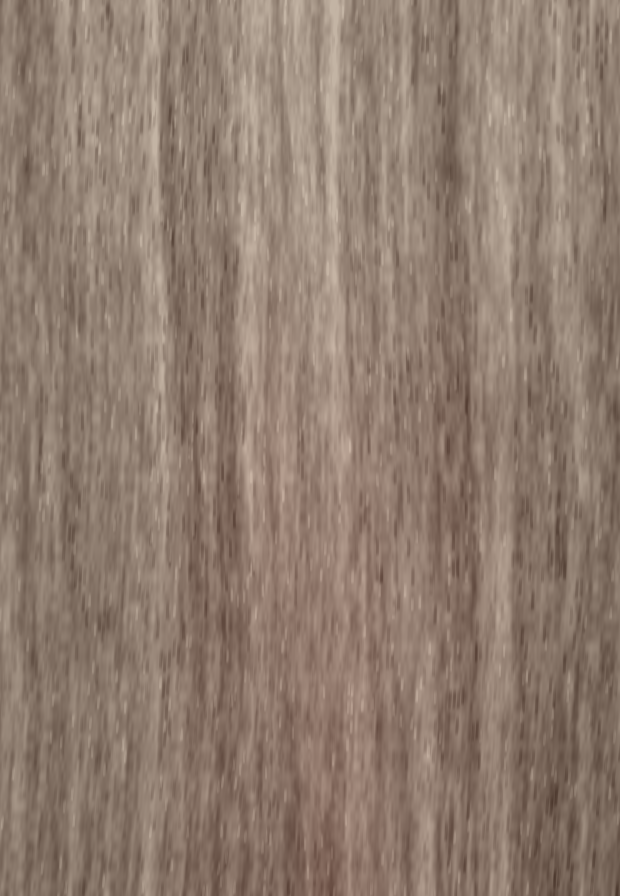
Write a Shadertoy shader that draws this texture.

```glsl
float hash(vec2 p) {
    return fract(sin(dot(p, vec2(127.1, 311.7))) * 43758.5453);
}

float noise(vec2 p) {
    vec2 cell = floor(p), f = fract(p);
    f = f * f * (3.0 - 2.0 * f);
    float low = mix(hash(cell), hash(cell + vec2(1, 0)), f.x);
    float high = mix(hash(cell + vec2(0, 1)), hash(cell + vec2(1, 1)), f.x);
    return mix(low, high, f.y);
}

// Noise around zero, stretched by a separate frequency on each axis
float grain(vec2 p, float across, float along) {
    return noise(vec2(p.x * across, p.y * along) + across) - 0.5;
}

// Pale veins with one crisp edge and one soft edge
float paleVeins(vec2 p) {
    float sum = 0.0;
    for (int i = 0; i < 5; i++) {
        float id = float(i);
        float center = 0.165 + 0.102 * id + 0.02 * (hash(vec2(id, 4.0)) - 0.5);
        float d = p.x - center - 0.018 * (noise(vec2(id * 9.0, p.y * 3.0)) - 0.5);
        float body = smoothstep(-0.022, 0.002, d) * (1.0 - smoothstep(0.004, 0.012, d));
        sum += body * (0.25 + 0.75 * noise(vec2(id * 7.0 + 2.0, p.y * 2.5)));
    }
    return sum;
}

// Broad dark heartwood that fades toward the top
float heartwood(vec2 p) {
    float sum = 0.0;
    for (int i = 0; i < 3; i++) {
        float d = (p.x - 0.225 - 0.132 * float(i) - 0.03 * (0.5 - p.y)) / 0.045;
        sum += exp(-d * d) * (1.0 - 0.28 * float(i % 2));
    }
    return sum * (1.0 - smoothstep(0.25, 0.95, p.y));
}

// Short, thin dashes scattered along the grain
float dashes(vec2 p, float across, float along, float density) {
    float column = floor(p.x * across);
    float y = p.y * along + 17.0 * hash(vec2(column, across));
    float present = step(1.0 - density, hash(vec2(column, floor(y)) + along));
    float f = fract(y);
    float x = abs(fract(p.x * across) - 0.5);
    return present * smoothstep(0.0, 0.25, f) * smoothstep(1.0, 0.6, f)
        * smoothstep(0.5, 0.2, x);
}

void mainImage(out vec4 fragColor, in vec2 fragCoord) {
    vec2 p = fragCoord / iResolution.y;

    // Gentle sway of the fibres
    vec2 q = p;
    q.x += 0.035 * grain(p, 3.5, 1.6) + 0.008 * grain(p, 12.0, 4.0);
    vec2 slanted = q - vec2(0.035 * p.y, 0.0);

    // Broad tone, from dark below to light above
    float tone = 0.45 + 0.21 * p.y;
    tone += 0.28 * grain(q, 11.0, 0.9);
    tone += 0.28 * grain(q, 29.0, 1.3);
    tone += 0.24 * grain(q, 68.0, 2.2);
    tone += 0.24 * paleVeins(q);
    tone -= 0.15 * heartwood(q);

    // Fine fibres
    tone += 0.34 * grain(q, 145.0, 6.0);
    tone += 0.36 * grain(slanted, 250.0, 26.0);
    tone += 0.22 * grain(slanted, 370.0, 90.0);

    // Dark pores and pale flecks
    float porous = smoothstep(0.25, 0.7, noise(q * vec2(24.0, 2.0)));
    tone -= 0.24 * dashes(slanted, 210.0, 34.0, 0.2) * (0.4 + 0.6 * porous);
    tone -= 0.2 * dashes(q, 130.0, 11.0, 0.1) * porous;
    tone += 0.22 * dashes(slanted, 260.0, 48.0, 0.06);

    // Brown palette with a warmer cast low in the middle
    vec3 color = mix(vec3(0.37, 0.29, 0.25), vec3(0.72, 0.65, 0.595), clamp(tone, -0.2, 1.15));
    float warmth = smoothstep(0.3, 0.0, abs(p.x - 0.38)) * smoothstep(0.9, 0.3, p.y);
    color += vec3(0.022, -0.006, -0.008) * warmth * (0.4 + noise(q * vec2(20.0, 1.5)));
    color += vec3(-0.006, 0.002, -0.003) * (1.0 - warmth);
    fragColor = vec4(color, 1.0);
}
```
